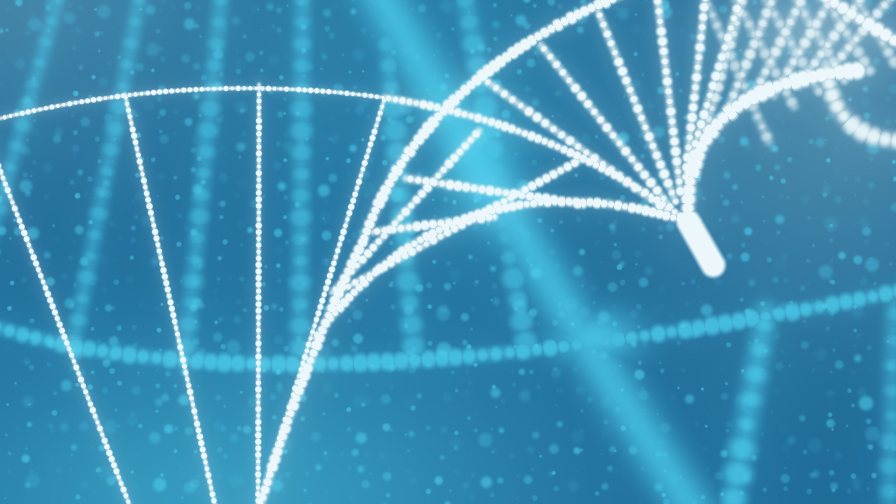
Reproduce this background procedurally as a Shadertoy shader.

```glsl
const vec3 DEEP = vec3(0.12, 0.42, 0.60);
const vec3 HAZE = vec3(0.29, 0.54, 0.67);
const vec3 TEAL = vec3(0.23, 0.64, 0.78);
const vec3 CYAN = vec3(0.30, 0.82, 0.94);
const vec3 WHITE = vec3(0.92, 0.97, 0.98);

float hash(vec2 c) {
    return fract(sin(dot(c, vec2(127.1, 311.7))) * 4375.85);
}

float glow(vec2 p, vec2 center, vec2 size) {
    vec2 q = (p - center) / size;
    return exp(-dot(q, q));
}

// Distance to a line and position along it
vec2 segment(vec2 p, vec2 a, vec2 b) {
    vec2 ab = b - a;
    float t = clamp(dot(p - a, ab) / dot(ab, ab), 0.0, 1.0);
    return vec2(length(p - a - ab * t), t * length(ab));
}

// Distance to a quadratic curve and arc length along it
vec2 curve(vec2 p, vec2 a, vec2 b, vec2 c) {
    vec2 hit = vec2(9.0, 0.0), last = a;
    float arc = 0.0;
    for (int i = 1; i <= 18; i++) {
        float t = float(i) / 18.0;
        vec2 next = mix(mix(a, b, t), mix(b, c, t), t);
        vec2 s = segment(p, last, next);
        if (s.x < hit.x) hit = vec2(s.x, arc + s.y);
        arc += length(next - last);
        last = next;
    }
    return hit;
}

// Row of uneven beads on a fainter thread, with a halo
float strand(vec2 hit, float radius, float spacing, float soft) {
    float id = floor(hit.y / spacing);
    float along = (fract(hit.y / spacing) - 0.5) * spacing;
    float size = radius * mix(0.75, 1.15, hash(vec2(id, 3.0)));
    float bead = 1.0 - smoothstep(size - soft, size + soft, length(vec2(hit.x, along)));
    float thread = 1.0 - smoothstep(0.0, radius + soft, hit.x);
    float halo = 0.2 * exp(-hit.x / (radius * 2.0));
    return max(bead, 0.65 * thread) + halo;
}

// Cellular specks
float dust(vec2 p, float scale, float radius, float soft) {
    vec2 cell = floor(p * scale);
    vec2 spot = 0.25 + 0.5 * vec2(hash(cell), hash(cell + 17.0));
    float d = length(fract(p * scale) - spot) / scale;
    float size = radius * (0.4 + hash(cell + 31.0));
    float fade = pow(hash(cell + 53.0), 2.0);
    return fade * (1.0 - smoothstep(size - soft, size + soft, d));
}

vec3 backdrop(vec2 p) {
    vec3 col = mix(DEEP, HAZE, 0.85 * glow(p, vec2(0.0, 1.05), vec2(0.5, 0.35)));
    col = mix(col, HAZE, 0.9 * glow(p, vec2(1.65, 0.75), vec2(0.38, 0.36)));
    col = mix(col, TEAL, 0.85 * glow(p, vec2(0.45, 0.0), vec2(0.6, 0.32)));
    return mix(col, TEAL, 0.35 * glow(p, vec2(0.85, 0.85), vec2(0.4, 0.4)));
}

// Out of focus helix
float farHelix(vec2 p) {
    float light = 0.0;
    for (int i = 0; i < 6; i++) {
        float f = float(i);
        vec2 top = vec2(0.12 + 0.16 * f, 1.02);
        vec2 foot = vec2(top.x - 0.2 + 0.065 * f, 0.31);
        float wide = 0.015 + 0.0015 * f;
        light = max(light, 0.5 * strand(segment(p, top, foot), wide, 0.043, 0.012));
    }
    vec2 arc = curve(p, vec2(-0.02, 0.355), vec2(0.55, 0.17), vec2(1.8, 0.425));
    light = max(light, 0.65 * strand(arc, 0.016, 0.027, 0.008));
    vec2 ray = curve(p, vec2(0.75, 1.02), vec2(1.03, 0.52), vec2(1.38, -0.02));
    light = max(light, 0.7 * exp(-pow(ray.x / 0.048, 2.0)));
    vec2 right = segment(p, vec2(1.52, 0.38), vec2(1.45, -0.02));
    light = max(light, 0.65 * strand(right, 0.025, 0.05, 0.018));
    vec2 edge = segment(p, vec2(1.775, 0.4), vec2(1.765, -0.02));
    light = max(light, 0.5 * strand(edge, 0.02, 0.05, 0.015));
    return max(light, 0.8 * glow(p, vec2(1.18, 0.33), vec2(0.09, 0.055)));
}

// Sharp left part: fine beads
float nearRungs(vec2 p, float px) {
    vec2 arc = curve(p, vec2(-0.02, 0.76), vec2(0.37, 0.86), vec2(0.764, 0.806));
    float light = strand(arc, 0.0048, 0.012, px);
    for (int i = 0; i < 4; i++) {
        float f = float(i);
        vec2 top = vec2(-0.034 + 0.29 * f - 0.008 * f * f, 0.75 + 0.085 * f - 0.022 * f * f);
        vec2 foot = vec2(0.26 + 0.21 * f - 0.042 * f * f, -0.01);
        light = max(light, strand(segment(p, top, foot), 0.0055, 0.013, px));
    }
    return light;
}

// Twisting right part: thick, slightly soft strands
float twist(vec2 p, float px) {
    vec2 tip = vec2(1.366, 0.56);
    float soft = 0.003 + px;
    float light = strand(curve(p, vec2(0.764, 0.806), vec2(1.095, 0.757), tip), 0.008, 0.014, soft);
    light = max(light, strand(curve(p, vec2(0.514, -0.01), vec2(0.609, 0.3), vec2(0.72, 0.52)), 0.010, 0.016, soft));
    light = max(light, strand(curve(p, vec2(0.72, 0.52), vec2(0.83, 0.84), vec2(1.23, 1.01)), 0.011, 0.015, soft));
    light = max(light, strand(curve(p, vec2(0.625, 0.33), vec2(0.905, 0.705), tip), 0.009, 0.014, soft));
    light = max(light, strand(curve(p, tip, vec2(1.345, 0.83), vec2(1.7, 0.86)), 0.015, 0.018, 0.007));
    light = max(light, 0.8 * strand(curve(p, vec2(1.64, 0.87), vec2(1.65, 0.72), vec2(1.8, 0.72)), 0.017, 0.024, 0.01));
    light = max(light, strand(segment(p, vec2(1.63, 1.01), vec2(1.79, 0.91)), 0.013, 0.02, 0.007));
    light = max(light, strand(segment(p, vec2(0.806, 0.646), vec2(1.157, 0.595)), 0.009, 0.016, soft));
    light = max(light, strand(segment(p, vec2(0.74, 0.54), vec2(0.98, 0.57)), 0.009, 0.016, soft));
    light = max(light, strand(segment(p, vec2(0.66, 0.42), vec2(0.95, 0.74)), 0.008, 0.016, soft));
    light = max(light, strand(segment(p, vec2(0.67, 0.42), vec2(1.146, 0.68)), 0.008, 0.016, soft));
    for (int i = 0; i < 6; i++) {
        float f = float(i);
        vec2 fan = vec2(1.32 + 0.01 * f, 0.585 + 0.004 * f * f);
        light = max(light, 0.9 * strand(segment(p, vec2(0.96 + 0.113 * f, 0.843 + 0.068 * f), fan), 0.009, 0.02, soft));
        vec2 inner = vec2(1.385 + 0.05 * f, 0.69 + 0.07 * sqrt(f));
        light = max(light, 0.75 * strand(segment(p, inner, vec2(1.48 + 0.06 * f, 1.02)), 0.010, 0.022, 0.006));
        light = max(light, 0.6 * strand(segment(p, vec2(1.4 + 0.06 * f, 1.0), inner + vec2(0.14, 0.03)), 0.010, 0.022, 0.007));
    }
    float bulb = segment(p, tip, vec2(1.415, 0.474)).x;
    return max(light, 1.0 - smoothstep(0.018, 0.03, bulb));
}

void mainImage(out vec4 fragColor, in vec2 fragCoord) {
    vec2 p = fragCoord / iResolution.y;
    float px = 1.0 / iResolution.y;
    vec3 col = mix(backdrop(p), CYAN, min(farHelix(p), 0.9));
    for (int i = 0; i < 3; i++) {
        float f = float(i);
        col = mix(col, CYAN, 0.6 * dust(p + 0.37 * f, 24.0 - 6.0 * f, 0.004 + 0.003 * f, px + 0.002 * f));
    }
    // Light gathered where strands cross
    col = mix(col, CYAN, 0.6 * glow(p, vec2(0.95, 0.68), vec2(0.08, 0.13)));
    col = mix(col, WHITE, 0.3 * glow(p, vec2(1.62, 0.94), vec2(0.18, 0.1)));
    float light = max(nearRungs(p, px), twist(p, px));
    fragColor = vec4(mix(col, WHITE, clamp(light, 0.0, 1.0)), 1.0);
}
```
